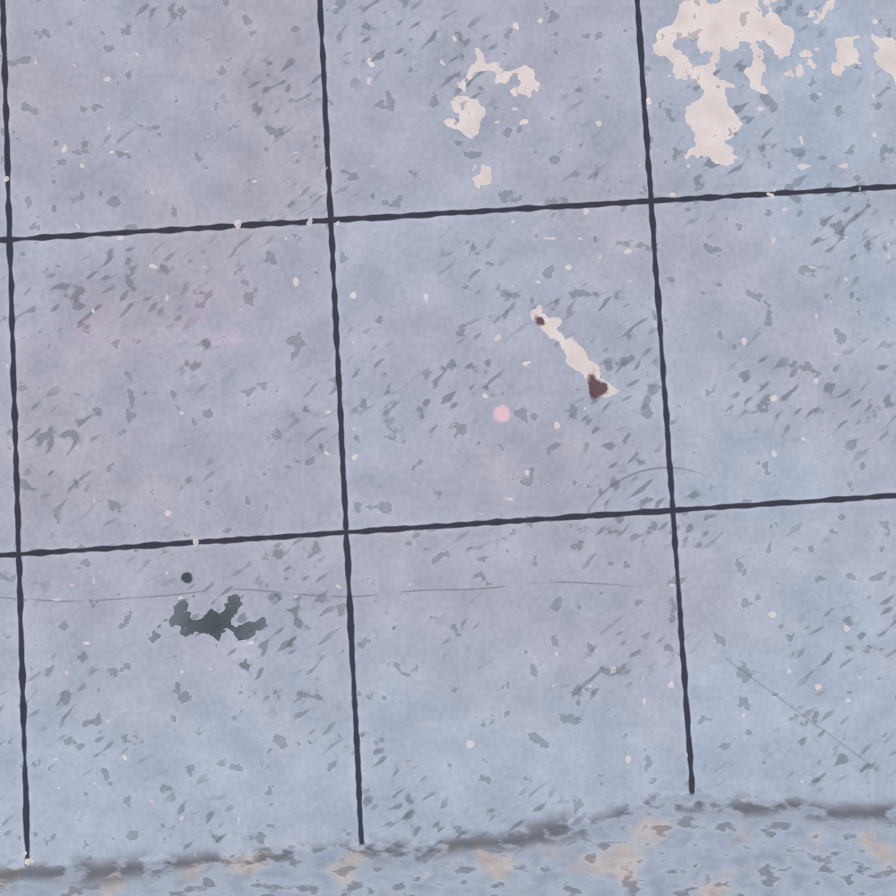
Write a Shadertoy shader that draws this texture.

```glsl
vec2 randomGradient(vec2 cell) {
    vec3 h = fract(cell.xyx * vec3(.1031, .1030, .0973));
    h += dot(h, h.yzx + 33.33);
    float angle = 6.2832 * fract((h.x + h.y) * h.z);
    return vec2(cos(angle), sin(angle));
}

float gradientNoise(vec2 p) {
    vec2 i = floor(p), f = p - i;
    vec2 u = f * f * f * (f * (f * 6. - 15.) + 10.);
    vec2 x = vec2(1, 0);
    float low = mix(dot(randomGradient(i), f), dot(randomGradient(i + x), f - x), u.x);
    float high = mix(dot(randomGradient(i + x.yx), f - x.yx), dot(randomGradient(i + 1.), f - 1.), u.x);
    return mix(low, high, u.y);
}

float fbm(vec2 p) {
    float sum = 0., amplitude = .55;
    for (int i = 0; i < 4; i++) {
        sum += amplitude * gradientNoise(p);
        p = mat2(1.6, 1.2, -1.2, 1.6) * p + 7.3;
        amplitude *= .5;
    }
    return sum;
}

float blob(vec2 p, vec2 center, vec2 radius) {
    vec2 d = (p - center) / radius;
    return exp(-dot(d, d));
}

float segmentDistance(vec2 p, vec2 a, vec2 b) {
    vec2 d = b - a;
    return length(p - a - d * clamp(dot(p - a, d) / dot(d, d), 0., 1.));
}

float stroke(float distance, float halfWidth, float soft) {
    return 1. - smoothstep(halfWidth - soft, halfWidth + soft, distance);
}

void mainImage(out vec4 fragColor, in vec2 fragCoord) {
    vec2 p = fragCoord / iResolution.xy;
    float soft = max(1. / iResolution.y, .0012);
    float down = 1. - p.y;
    float coarse = fbm(p * 5.), fine = fbm(p * 38. + 4.);

    // Skewed tile grid: integers are the joints
    vec2 grid = vec2((p.x - .003 - .029 * down) / (.354 + .0205 * down),
                     (down - .268 + .06 * p.x) / (.352 - .007 * p.x));
    vec2 tile = floor(grid);

    // Painted surface, pinkish above and bluer below
    float blue = .36 + .75 * (1. - smoothstep(.08, .42, p.y)) + .9 * coarse
               + .25 * smoothstep(.6, 1., p.x) + .15 * randomGradient(tile + 5.).x;
    vec3 color = mix(vec3(.67, .665, .722), vec3(.675, .715, .79), clamp(blue, 0., 1.));
    float pink = blob(p, vec2(.24, .64), vec2(.05, .06)) + blob(p, vec2(.1, .64), vec2(.07, .04));
    color += vec3(.05, -.01, .01) * pink * smoothstep(-.1, .3, fine);
    color += .1 * fbm(p * 17.) * vec3(1, .85, .8) + .045 * fine;
    color += .035 * gradientNoise(p * 170.);

    // Slanted scuffs gathered in patches
    vec2 slant = mat2(.77, -.64, .64, .77) * (p + .006 * coarse);
    float scuffed = smoothstep(-.05, .3, gradientNoise(p * 8. + 2.));
    float scuff = smoothstep(.2, .42, gradientNoise(slant * vec2(48, 125)));
    color = mix(color, vec3(.45, .47, .51), .62 * scuff * scuffed);
    color = mix(color, vec3(.54, .57, .6), .4 * scuffed * smoothstep(.05, .3, fine));

    // Hairline cracks
    float crackHeight = .333 + .035 * p.x * p.x + .022 * gradientNoise(vec2(p.x * 6., 3));
    float crack = stroke(abs(p.y - crackHeight), .0008, soft) * (1. - smoothstep(.65, .75, p.x))
                * smoothstep(-.3, .1, gradientNoise(p * 24.));
    vec2 arc = p - vec2(.745, .372);
    crack += stroke(abs(length(arc) - .106), .001, soft) * smoothstep(.05, .08, arc.y)
           * (1. - smoothstep(.0, .05, arc.x));
    crack += .5 * stroke(segmentDistance(p, vec2(.81, .265), vec2(.98, .14)), .001, soft);
    color = mix(color, vec3(.45, .45, .5), .6 * min(crack, 1.));

    // Dark joints with ragged edges, ending at the ledge
    float rim = grid.y - 2. + .08 * blob(p, vec2(.77, .1), vec2(.13, .2)) + .06 * fbm(p * vec2(14, 22));
    float ledge = smoothstep(-.004, .012, rim);
    vec2 joint = abs(grid - round(grid)) * vec2(.364, .349);
    joint.y += step(1.5, grid.y);
    float jointDistance = min(joint.x, joint.y) + .0022 * gradientNoise(p * 55.);
    color += .025 * stroke(jointDistance, .007, .003) * (1. - ledge);
    color = mix(color, vec3(.22, .22, .27), .93 * (1. - ledge) * stroke(jointDistance, .0029, soft));

    // Flaked paint: large patches, then sparse flecks
    float wear = .62 * blob(p, vec2(.82, .97), vec2(.095, .09))
               + .46 * blob(p, vec2(.81, .85), vec2(.055, .045))
               + .46 * blob(p, vec2(.99, .94), vec2(.055, .08))
               + .44 * blob(p, vec2(.57, .91), vec2(.06, .055))
               + .42 * blob(p, vec2(.52, .83), vec2(.03, .08))
               + .34 * blob(p, vec2(.33, .965), vec2(.025, .03))
               + .36 * blob(p, vec2(.75, .105), vec2(.07, .012))
               + .36 * blob(p, vec2(.09, .042), vec2(.08, .014));
    float chip = segmentDistance(p, vec2(.605, .646), vec2(.674, .566)) + .025 * fine;
    float flake = smoothstep(.0, .025, fbm(p * 21. + 8.) + wear - .43);
    flake = max(flake, stroke(chip, .0085, soft));
    float fleck = gradientNoise(p * 62. + 3.) + .12 * gradientNoise(p * 6. + 11.);
    flake = max(flake, .85 * smoothstep(.49, .55, fleck));
    color = mix(color, vec3(.87, .825, .825) + .1 * fine, flake);
    color = mix(color, vec3(.89, .75, .8), stroke(length(p - vec2(.561, .538)) + .01 * fine, .008, .003));

    // Dark pits and exposed spots
    float pit = smoothstep(.53, .59, gradientNoise(p * 58. + 31.));
    pit += smoothstep(.22, .28, fine + .42 * blob(p, vec2(.24, .305), vec2(.045, .022)));
    pit *= .25 + .6 * blob(p, vec2(.24, .305), vec2(.06, .05));
    pit = max(pit, stroke(length(p - vec2(.209, .355)) + .006 * fine, .005, .002));
    color = mix(color, vec3(.25, .29, .3), min(pit, .9));
    float rust = stroke(length(p - vec2(.665, .568)) + .025 * fine, .011, .003);
    rust = max(rust, stroke(length(p - vec2(.603, .642)) + .012 * fine, .005, .002));
    color = mix(color, vec3(.34, .25, .28), .85 * rust);

    // Rough ledge with crumbling rim
    float rubble = fbm(p * vec2(32, 58) + 19.);
    vec3 stone = mix(vec3(.64, .68, .75), vec3(.76, .71, .7), smoothstep(.08, .3, fbm(p * 13. + 6.)));
    color = mix(color, stone + .22 * rubble, .8 * ledge);
    float crumble = exp(-pow((rim - .025) / .035, 2.)) * smoothstep(-.12, .15, rubble + .5 * coarse);
    crumble = max(crumble, .65 * ledge * smoothstep(.1, .25, rubble));
    color = mix(color, vec3(.37, .37, .4), .78 * crumble);

    fragColor = vec4(clamp(color, 0., 1.), 1);
}
```
